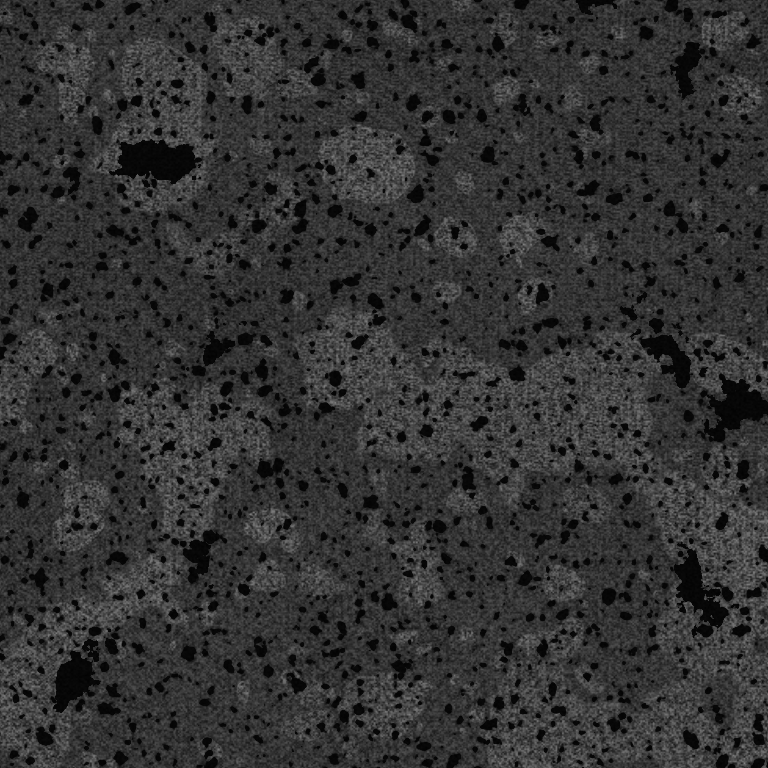
A three.js fragment shader for this texture:

```glsl
// Dark grainy stone with pale rimmed flakes, black specks and ragged smudges
varying vec2 vUv;

float hash(vec2 p) {
  return fract(sin(dot(p, vec2(127.1, 311.7))) * 43758.5453);
}

float noise(vec2 p) {
  vec2 i = floor(p), f = fract(p);
  f = f * f * (3.0 - 2.0 * f);
  return mix(mix(hash(i), hash(i + vec2(1.0, 0.0)), f.x),
             mix(hash(i + vec2(0.0, 1.0)), hash(i + 1.0), f.x), f.y);
}

float fbm(vec2 p) {
  float sum = 0.0, amp = 0.5;
  for (int i = 0; i < 4; i++) {
    sum += amp * noise(p);
    p = p * 2.03 + 17.3;
    amp *= 0.5;
  }
  return sum;
}

// Scattered ellipses, one per chosen cell: positive inside, in canvas units
float blots(vec2 uv, float freq, float share, float stretch, float seed) {
  vec2 p = uv * freq;
  float best = -1.0;
  for (int y = -1; y <= 1; y++) {
    for (int x = -1; x <= 1; x++) {
      vec2 cell = floor(p) + vec2(float(x), float(y));
      vec2 id = cell + seed;
      if (hash(id + 3.7) > share) continue;
      vec2 centre = cell + 0.15 + 0.7 * vec2(hash(id), hash(id + 41.3));
      float angle = 6.2832 * hash(id + 7.9);
      float c = cos(angle), s = sin(angle);
      vec2 d = mat2(c, s, -s, c) * (p - centre);
      d.y *= stretch;
      float size = hash(id + 23.1);
      best = max(best, 0.15 + 0.35 * size * size - length(d));
    }
  }
  return best / freq;
}

void main() {
  vec2 uv = vUv;
  vec2 wobble = vec2(fbm(uv * 16.0), fbm(uv * 16.0 + 53.0)) - 0.47;
  vec2 warped = uv + 0.04 * wobble;

  // Pale flakes: broad clusters joined with rounded pieces of three sizes
  float flake = (fbm(warped * 4.0 + 5.0) - 0.61) * 0.15;
  flake = max(flake, blots(warped, 7.0, 0.27, 1.3, 11.0));
  flake = max(flake, blots(warped, 14.0, 0.32, 1.3, 37.0));
  flake = max(flake, blots(warped, 30.0, 0.18, 1.2, 71.0));
  float flakeMask = smoothstep(-0.001, 0.003, flake);
  flakeMask *= mix(0.6, 1.1, noise(uv * 9.0 + 31.0));
  float rim = 1.0 - smoothstep(0.0, 0.002, abs(flake - 0.001));

  // Black specks with frayed edges
  float fray = (noise(uv * 150.0) - 0.5) * 0.007 + (noise(uv * 320.0) - 0.5) * 0.003;
  vec2 jagged = uv + 0.012 * wobble;
  float speck = blots(jagged, 42.0, 0.32, 1.4, 113.0);
  speck = max(speck, blots(jagged, 95.0, 0.24, 1.3, 157.0));
  speck += fray;

  // Larger smudges that break up into crumbs
  float smudge = blots(warped, 6.0, 0.3, 2.4, 201.0);
  smudge += (fbm(uv * 62.0) - 0.5) * 0.13;
  float pit = max(speck, smudge);

  // Fine grain, stronger on the flakes
  float grain = noise(uv * 330.0) + noise(uv * 490.0 + 19.0) - 1.0;
  float grey = 0.203 + 0.04 * (fbm(uv * 6.0 + 83.0) - 0.47);
  grey += 0.09 * flakeMask + 0.035 * rim;
  grey += grain * mix(0.13, 0.23, clamp(flakeMask, 0.0, 1.0));

  // Soft shade around the pits, then the pits themselves
  grey *= 1.0 - 0.22 * smoothstep(-0.005, 0.0, pit);
  grey = mix(grey, 0.025 + 0.02 * grain, smoothstep(-0.001, 0.0012, pit));

  gl_FragColor = vec4(vec3(clamp(grey, 0.0, 1.0)), 1.0);
}
```
